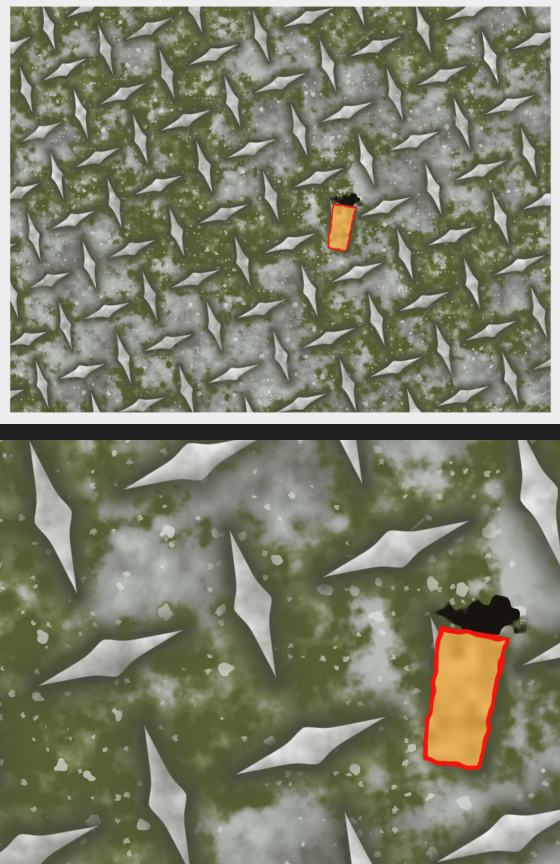
Top: the whole. Bottom: its middle third, enlarged.
A Shadertoy shader for this texture:

```glsl
const vec3 FRAME = vec3(0.93, 0.935, 0.93);
const vec3 METAL_DARK = vec3(0.45, 0.46, 0.43);
const vec3 METAL_LIGHT = vec3(0.72, 0.74, 0.72);
const vec3 MOSS_DARK = vec3(0.34, 0.37, 0.20);
const vec3 MOSS_LIGHT = vec3(0.58, 0.60, 0.42);
const vec3 GRIME = vec3(0.27, 0.29, 0.23);
const vec3 HIGHLIGHT = vec3(0.91, 0.92, 0.91);
const vec3 PAPER = vec3(0.86, 0.65, 0.31);
const vec3 OUTLINE = vec3(0.95, 0.08, 0.04);
const vec2 LIGHT = vec2(-0.7, 0.7);

float hash(vec2 p) {
    return fract(sin(dot(p, vec2(127.1, 311.7))) * 43758.5453);
}

float noise(vec2 p) {
    vec2 i = floor(p), f = fract(p);
    f = f * f * (3.0 - 2.0 * f);
    return mix(mix(hash(i), hash(i + vec2(1, 0)), f.x),
               mix(hash(i + vec2(0, 1)), hash(i + vec2(1, 1)), f.x), f.y);
}

float fbm(vec2 p) {
    float sum = 0.0, amp = 0.5;
    for (int i = 0; i < 4; i++) {
        sum += amp * noise(p);
        p = mat2(1.6, 1.2, -1.2, 1.6) * p + 7.3;
        amp *= 0.5;
    }
    return sum;
}

float cover(float d, float soft) {
    return 1.0 - smoothstep(-soft, soft, d);
}

float boxDistance(vec2 p, vec2 halfSize) {
    vec2 q = abs(p) - halfSize;
    return length(max(q, 0.0)) + min(max(q.x, q.y), 0.0);
}

// Tilted lattice, slightly tighter towards the left
float latticeScale(vec2 p) {
    float left = min(p.x, 0.0);
    return 1.0 + 0.285 * left * left;
}

// Pointed bar with a swollen middle: x = distance, y = side lighting, z = tone
vec3 tread(vec2 uv, float scale, vec2 axis) {
    vec2 id = floor(uv + 0.5), q = uv - id;
    vec2 p = mat2(0.158, -0.0687, -0.067, -0.1546) * q / scale;
    vec2 normal = vec2(-axis.y, axis.x);
    float along = abs(dot(p, axis)), across = dot(p, normal);
    float reach = (0.060 + 0.004 * hash(id)) / scale;
    float t = along / reach;
    float width = 0.0108 * max(1.0 - t, 0.0) + 0.0045 * exp(-t * t * 28.0);
    float d = length(vec2(max(along - reach, 0.0), across)) - width;
    float side = across / max(width, 0.002) * dot(normal, LIGHT);
    return vec3(d, side, hash(id + 4.7));
}

// Scattered pale chips of uneven size
float specks(vec2 p, float count, float density, float soft) {
    vec2 g = p * count, id = floor(g);
    vec2 center = 0.3 + 0.4 * vec2(hash(id + 1.3), hash(id + 8.1));
    float radius = 0.08 + 0.2 * hash(id + 5.9);
    float d = length(fract(g) - center) - radius + 0.25 * (noise(g * 5.0) - 0.5);
    return cover(d, soft * count) * step(hash(id), density);
}

float scratches(vec2 p, float soft) {
    float mark = 0.0;
    for (int i = 0; i < 12; i++) {
        float k = float(i);
        vec2 start = vec2(1.32 * hash(vec2(k, 2.0)), hash(vec2(k, 5.0)));
        float angle = 0.3 + 1.2 * hash(vec2(k, 9.0));
        vec2 dir = vec2(cos(angle), sin(angle));
        vec2 q = p - start;
        q -= dir * clamp(dot(q, dir), 0.0, 0.04 + 0.06 * hash(vec2(k, 3.0)));
        mark = max(mark, cover(length(q) - 0.0008, soft));
    }
    return mark;
}

vec3 plate(vec2 p, float soft) {
    vec2 c = p - vec2(0.639, 0.538);
    float scale = latticeScale(c);
    vec2 uv = mat2(5.323, -2.366, -2.307, -5.441) * c * scale;
    vec3 steep = tread(uv, scale, vec2(0.300, -0.954));
    vec3 flatBar = tread(uv + 0.5, scale, vec2(0.933, 0.360));
    vec3 bar = steep.x < flatBar.x ? steep : flatBar;

    // Moss gathers round the bars, metal shows in the gaps
    float mottle = fbm(p * 9.0) - 0.47;
    float grain = fbm(p * 65.0) - 0.47;
    float wear = 0.25 * smoothstep(0.0, 0.045, bar.x) + 0.16 * (0.5 - p.y) - 0.04 * p.x;
    float bare = smoothstep(0.0, 0.25, 1.3 * mottle + 0.7 * grain + wear);
    vec3 moss = mix(MOSS_DARK, MOSS_LIGHT, clamp(0.4 + 2.2 * grain + mottle, 0.0, 1.0));
    float sheen = 0.55 + 1.6 * (fbm(p * 16.0 + 31.0) - 0.47) + 1.3 * grain;
    vec3 color = mix(moss, mix(METAL_DARK, METAL_LIGHT, clamp(sheen, 0.0, 1.0)), bare);
    color = mix(color, HIGHLIGHT, 0.65 * specks(p, 48.0, 0.13, soft));
    color = mix(color, HIGHLIGHT, 0.55 * specks(p + 3.0, 110.0, 0.12, soft));
    color = mix(color, HIGHLIGHT, 0.45 * scratches(p, soft));

    // Grime halo, then the worn bar
    float halo = exp(-pow(max(bar.x, 0.0) / 0.016, 1.5));
    color = mix(color, GRIME, clamp(halo * (0.85 + 1.2 * grain), 0.0, 0.95));
    float gloss = 0.62 + 0.25 * bar.y + 0.2 * (bar.z - 0.5) + 0.8 * grain;
    vec3 steel = mix(METAL_DARK, HIGHLIGHT, clamp(gloss, 0.0, 1.0));
    return mix(color, steel, cover(bar.x, soft));
}

// Tan stub with charred end and drawn border
vec3 addStub(vec3 color, vec2 p, float soft) {
    vec2 q = mat2(0.985, 0.17, -0.17, 0.985) * (p - vec2(0.804, 0.463));
    float rough = noise(p * 130.0) - 0.5;
    float char_ = length((q - vec2(0.003, 0.068)) * vec2(0.6, 1.0)) - 0.015 + 0.018 * rough;
    float d = boxDistance(q, vec2(0.024 + 0.04 * q.y, 0.052)) + 0.003 * rough;
    color = mix(color, GRIME, 0.7 * cover(boxDistance(q - vec2(0.006, -0.004), vec2(0.024, 0.05)), 0.008));
    color = mix(color, vec3(0.09, 0.08, 0.06), cover(char_, soft * 2.0));
    color = mix(color, PAPER + 0.14 * (noise(p * 90.0) - 0.5), cover(d, soft));
    return mix(color, OUTLINE, cover(abs(d) - 0.0018, soft));
}

void mainImage(out vec4 fragColor, in vec2 fragCoord) {
    vec2 p = fragCoord / iResolution.y;
    float soft = 1.0 / iResolution.y;
    vec3 color = addStub(plate(p, soft), p, soft);
    float edge = boxDistance(p - vec2(0.6615, 0.506), vec2(0.6375, 0.4785));
    fragColor = vec4(mix(FRAME, color, cover(edge, soft)), 1.0);
}
```
